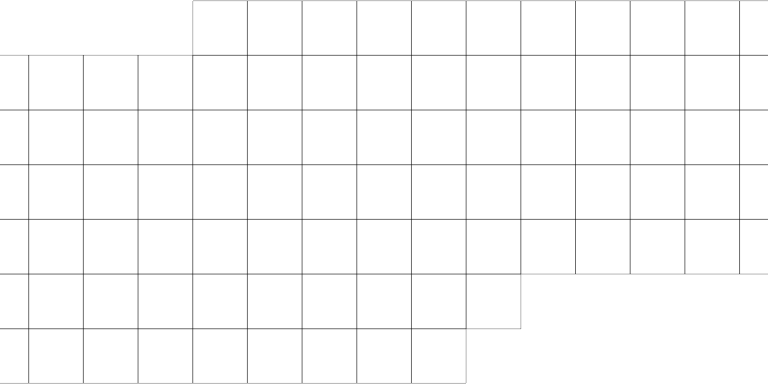
This pattern is drawn by a WebGL 2 fragment shader. Its source:

```glsl
#version 300 es
precision highp float;
// Draws a thin grey square grid on white, with stepped gaps at two opposite corners.

uniform vec2 u_resolution;
out vec4 fragColor;

// Lengths are in canvas heights.
const float CELL_SIZE = 0.1424;
const vec2 GRID_ORIGIN = vec2(0.0747, 0.0015);
const float LINE_WIDTH = 0.0015;
const vec3 PAPER = vec3(1.0);
const vec3 INK = vec3(0.0);

// Grid outline, in cell indices counted from the origin.
const float ROW_COUNT = 7.0;
const float TOP_ROW_START = 3.0;
const float BOTTOM_ROW_END = 8.0;
const float SECOND_ROW_END = 9.0;

// 1 where a cell belongs to the grid, 0 in the cut corners.
float occupied(vec2 cell) {
    if (cell.y < 0.0 || cell.y >= ROW_COUNT) return 0.0;
    if (cell.y < 1.0) return 1.0 - step(BOTTOM_ROW_END, cell.x);
    if (cell.y < 2.0) return 1.0 - step(SECOND_ROW_END, cell.x);
    if (cell.y > ROW_COUNT - 1.5) return step(TOP_ROW_START, cell.x);
    return 1.0;
}

// Tent-filtered coverage of a thin line.
float lineCoverage(float dist, float pixel) {
    float spread = max(pixel, LINE_WIDTH);
    return LINE_WIDTH / spread * max(0.0, 1.0 - abs(dist) / spread);
}

// Nearest grid line across one axis; outer edges carry half the ink.
float gridLine(vec2 p, vec2 axis, float pixel) {
    float coord = dot(p, axis);
    float index = floor(coord + 0.5);
    vec2 after = floor(p) * (1.0 - axis) + index * axis;
    float strength = 0.5 * (occupied(after) + occupied(after - axis));
    return strength * lineCoverage((coord - index) * CELL_SIZE, pixel);
}

void main() {
    float pixel = 1.0 / u_resolution.y;
    vec2 p = (gl_FragCoord.xy * pixel - GRID_ORIGIN) / CELL_SIZE;

    // Overlay both line directions.
    float vertical = gridLine(p, vec2(1.0, 0.0), pixel);
    float horizontal = gridLine(p, vec2(0.0, 1.0), pixel);
    float ink = 1.0 - (1.0 - vertical) * (1.0 - horizontal);

    fragColor = vec4(mix(PAPER, INK, ink), 1.0);
}
```
